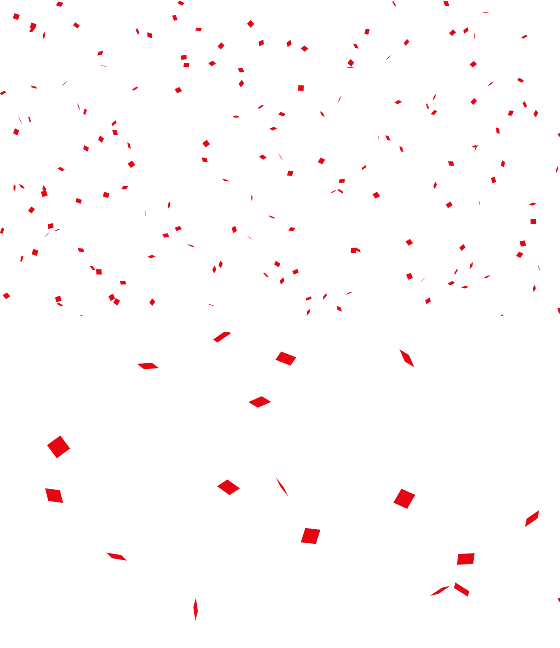
Top: the whole. Bottom: its middle third, enlarged.
Write a Shadertoy shader that draws this pattern.

```glsl
// Sparse red confetti on white: square flakes tumbling in space, seen flat.
// Two jittered grids scatter them; each flake is a square that is spun,
// foreshortened by a random tilt and turned, giving squares to thin slivers.

#define LAYERS 2
#define CELL 0.1333        // grid spacing, in canvas heights
#define KEEP 0.80          // share of cells that hold a flake
#define HALF_SIDE 0.0087   // half the side of a flake
#define MIN_FACING 0.05    // foreshortening of a flake seen edge on
#define EDGE 0.7           // edge softness, in pixels
#define PAPER vec3(1.0)
#define FLAKE vec3(0.90, 0.02, 0.07)

const float TAU = 6.2831853;

vec3 hash3(vec3 p) {
    p = fract(p * vec3(0.1031, 0.1030, 0.0973));
    p += dot(p, p.yxz + 33.33);
    return fract((p.xxy + p.yxx) * p.zyx);
}

mat2 rotation(float angle) {
    float c = cos(angle), s = sin(angle);
    return mat2(c, s, -s, c);
}

// Coverage of a band of given half width; bands finer than the edge fade out
float band(float offset, float halfWidth, float soft) {
    float inside = clamp(0.5 + (halfWidth - abs(offset)) / soft, 0.0, 1.0);
    return min(inside, 2.0 * halfWidth / soft);
}

// Coverage of one tumbling square, centred on the origin
float flake(vec2 p, vec3 pose, float soft) {
    float facing = mix(MIN_FACING, 1.0, pose.z);
    mat2 tilt = mat2(1.0, 0.0, 0.0, facing);
    mat2 axes = rotation(pose.x * TAU) * tilt * rotation(pose.y * TAU);
    // Square coordinates, rescaled to true distances across each side pair
    vec2 scale = facing / vec2(length(axes[1]), length(axes[0]));
    vec2 offset = inverse(axes) * p * scale;
    vec2 halfWidth = HALF_SIDE * scale;
    return band(offset.x, halfWidth.x, soft) * band(offset.y, halfWidth.y, soft);
}

// One grid of flakes; neighbours are checked as flakes may cross cell borders
float scatter(vec2 p, float layer, float soft) {
    vec2 home = floor(p / CELL);
    float cover = 0.0;
    for (int y = -1; y <= 1; y++)
    for (int x = -1; x <= 1; x++) {
        vec2 cell = home + vec2(x, y);
        vec3 place = hash3(vec3(cell + 17.0, layer * 41.0 + 5.0));
        vec3 pose = hash3(vec3(cell + 71.0, layer * 29.0 + 13.0));
        if (place.z < KEEP)
            cover = max(cover, flake(p - (cell + place.xy) * CELL, pose, soft));
    }
    return cover;
}

void mainImage(out vec4 fragColor, in vec2 fragCoord) {
    vec2 p = fragCoord / iResolution.y;
    float soft = EDGE / iResolution.y;
    float cover = 0.0;
    for (int i = 0; i < LAYERS; i++) {
        vec2 shift = float(i) * vec2(0.47, 0.61) * CELL;
        cover = max(cover, scatter(p + shift, float(i), soft));
    }
    fragColor = vec4(mix(PAPER, FLAKE, cover), 1.0);
}
```
